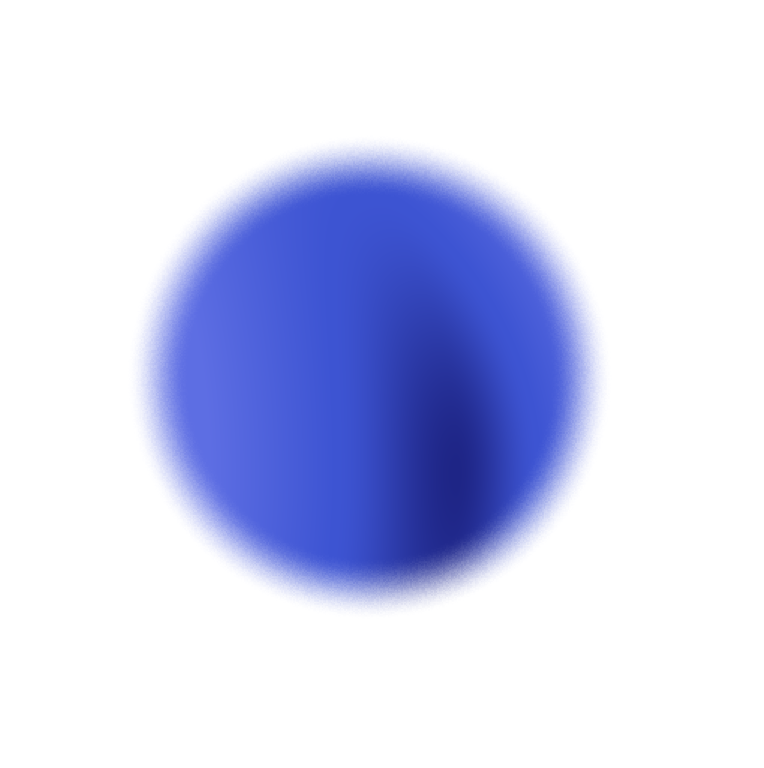
Reproduce this background procedurally as a Shadertoy shader.

```glsl
// A soft blue ball on white: a disc with a wide blurred rim, shaded from a
// dark core through royal blue to periwinkle. The shade is an uneven elliptic
// distance around a bent spine; a faint hashed grain roughens the rim.

const vec3 PAPER = vec3(1.0);
const vec3 NAVY  = vec3(0.118, 0.145, 0.525);
const vec3 ROYAL = vec3(0.240, 0.330, 0.825);
const vec3 PERI  = vec3(0.365, 0.430, 0.890);

const vec2  BALL_CENTER = vec2(0.484, 0.509);
const float FADE_START  = 0.236;   // radius where the rim begins to fade
const float FADE_END    = 0.316;   // radius where only paper is left

const vec2  CORE        = vec2(0.597, 0.385);
const float SPINE_BEND  = 0.83;    // how far the spine leans left with height
const float REACH_LEFT  = 0.160;
const float REACH_RIGHT = 0.110;
const float REACH_UP    = 0.370;
const float REACH_DOWN  = 0.500;

const float GRAIN_CELLS  = 512.0;
const float GRAIN_AMOUNT = 0.004;

float hash(vec2 cell) {
    vec3 q = fract(vec3(cell.xyx) * 0.1031);
    q += dot(q, q.yzx + 33.33);
    return fract((q.x + q.y) * q.z);
}

// Zero in the dark core, one at royal blue, two at periwinkle
float shadeLevel(vec2 p) {
    vec2 offset = p - CORE;
    offset.x += SPINE_BEND * offset.y * offset.y;
    vec2 reach = vec2(offset.x < 0.0 ? REACH_LEFT : REACH_RIGHT,
                      offset.y < 0.0 ? REACH_DOWN : REACH_UP);
    return length(offset / reach);
}

vec3 ballColor(float level) {
    vec3 color = mix(NAVY, ROYAL, smoothstep(0.0, 1.0, level));
    return mix(color, PERI, clamp(level - 1.0, 0.0, 1.0));
}

void mainImage(out vec4 fragColor, in vec2 fragCoord) {
    vec2 p = fragCoord / iResolution.y;
    p.x += 0.5 - 0.5 * iResolution.x / iResolution.y;

    // Blurred rim with a little grain
    float grain = (hash(floor(p * GRAIN_CELLS)) - 0.5) * GRAIN_AMOUNT;
    float radius = length(p - BALL_CENTER) + grain;
    float fade = smoothstep(FADE_START, FADE_END, radius);

    vec3 color = mix(ballColor(shadeLevel(p)), PAPER, fade);
    fragColor = vec4(color, 1.0);
}
```
